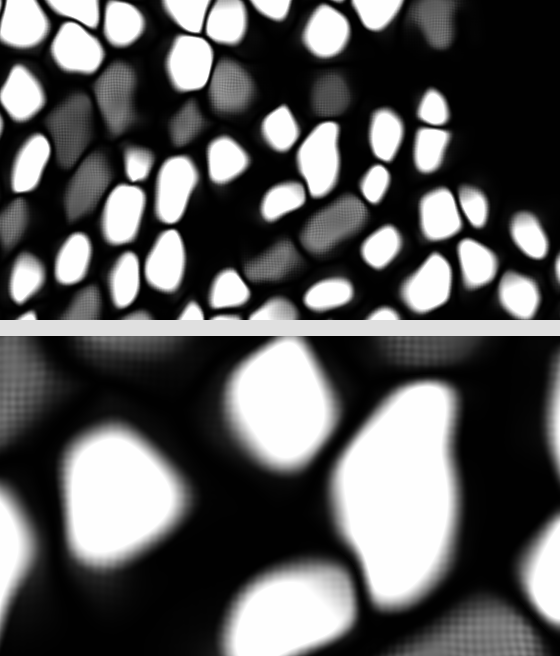
Top: the whole. Bottom: its middle third, enlarged.
A Shadertoy shader for this pattern:

```glsl
// Soft white cell-like blobs packed on black, a few of them dim and woven.
// Tapered ellipses sit on a jittered, staggered grid; the two nearest distances
// give each blob its blurred edge and the dark seam to its neighbour.

vec3 hash3(vec2 c) {
    vec3 v = fract(c.xyx * vec3(0.1031, 0.1030, 0.0973));
    v += dot(v, v.yxz + 33.33);
    return fract((v.xxy + v.yzz) * v.zyx);
}

float noise(vec2 p) {
    vec2 i = floor(p), f = fract(p);
    f = f * f * (3.0 - 2.0 * f);
    return mix(mix(hash3(i).x, hash3(i + vec2(1, 0)).x, f.x),
               mix(hash3(i + vec2(0, 1)).x, hash3(i + vec2(1, 1)).x, f.x), f.y);
}

// Approximate signed distance to an ellipse with radii r
float ellipse(vec2 q, vec2 r) {
    float k = length(q / r);
    return k * (k - 1.0) / max(length(q / (r * r)), 1e-4);
}

// 1 in the low centre, where the blobs are long and slanted
float slantZone(vec2 c) {
    vec2 m = (c - vec2(0.97, 0.15)) / vec2(0.34, 0.27);
    return exp(-dot(m, m));
}

// Lean from the vertical: upright left, slanted low centre, reversed top and right
float leanAt(vec2 c) {
    return 0.22 + 0.85 * slantZone(c)
         - 0.5 * smoothstep(0.6, 0.8, c.y)
         - 0.6 * smoothstep(1.3, 1.45, c.x);
}

void mainImage(out vec4 fragColor, in vec2 fragCoord) {
    vec2 p = fragCoord / iResolution.y;
    vec2 warped = p + 0.032 * (vec2(noise(p * 13.0), noise(p * 13.0 + 40.0)) - 0.5);

    vec2 cellSize = vec2(0.158, 0.2);
    vec2 base = floor(warped / cellSize);
    float nearest = 1.0, second = 1.0, level = 0.0, dimness = 0.0;

    for (int j = -2; j <= 2; j++)
    for (int i = -2; i <= 2; i++) {
        vec2 cell = base + vec2(i, j);
        vec3 place = hash3(cell + 17.0), form = hash3(cell + 71.0), tone = hash3(cell + 133.0);
        vec2 stagger = vec2(0.0, 0.5 * mod(cell.x, 2.0));
        vec2 centre = (cell + 0.5 + stagger + 0.5 * (place.xy - 0.5)) * cellSize;
        float top = smoothstep(0.6, 0.8, centre.y);

        // Leave gaps, above all in the upper right
        float emptiness = 0.08 + 0.16 * top
                        + 0.8 * smoothstep(1.35, 1.5, centre.x) * smoothstep(0.32, 0.48, centre.y);
        if (place.z < emptiness) continue;

        float lean = leanAt(centre) + 0.5 * (form.x - 0.5);
        float cs = cos(lean), sn = sin(lean);
        vec2 q = mat2(cs, sn, -sn, cs) * (warped - centre);

        // Slim and tall on the left and in the slanted zone, broad at the top
        float slim = max(slantZone(centre), 0.8 * smoothstep(0.75, 0.5, centre.x) * (1.0 - top));
        float width = mix(0.042, 0.066, form.y) + 0.017 * top - 0.004 * slim;
        vec2 radii = vec2(width, clamp(width * (mix(1.1, 1.7, form.z) + 0.6 * slim), 0.05, 0.118));
        float along = clamp(q.y / radii.y, -1.0, 1.0);
        q.x /= 1.0 + 0.7 * (tone.y - 0.5) * along;
        float d = ellipse(q, radii);

        if (d < nearest) {
            second = nearest;
            nearest = d;
            dimness = step(tone.x, 0.13);
            // Some bright blobs fade towards their upper end
            float fade = 0.6 * step(0.76, tone.z) * smoothstep(0.0, 1.0, along);
            level = mix(1.1 - fade, 0.14 + 0.36 * tone.z, dimness);
        } else {
            second = min(second, d);
        }
    }

    // Blurred body, faint halo and the seam between touching blobs
    float cloud = noise(p * 16.0 + 9.0);
    float body = smoothstep(0.015, -0.017 - 0.014 * dimness, nearest);
    float halo = 0.3 * cloud * cloud * exp(-max(nearest, 0.0) / 0.02);
    float seam = smoothstep(0.0, 0.034, second - nearest);
    float value = (level * body + halo * (1.0 - body)) * mix(0.05, 1.0, seam);

    // Fine woven grain and mottling, strongest in the grey tones
    vec2 thread = sin(p * 690.0 + 5.0 * vec2(noise(p.yx * 25.0), noise(p * 25.0)));
    float grey = 4.0 * clamp(value, 0.0, 1.0) * (1.0 - clamp(value, 0.0, 1.0));
    float grain = 0.04 * (thread.x + thread.y) * noise(p * 30.0) + 0.18 * (cloud - 0.5);
    value += grey * grain * mix(0.5, 1.0, dimness);

    fragColor = vec4(vec3(clamp(0.003 + value, 0.0, 0.995)), 1.0);
}
```
